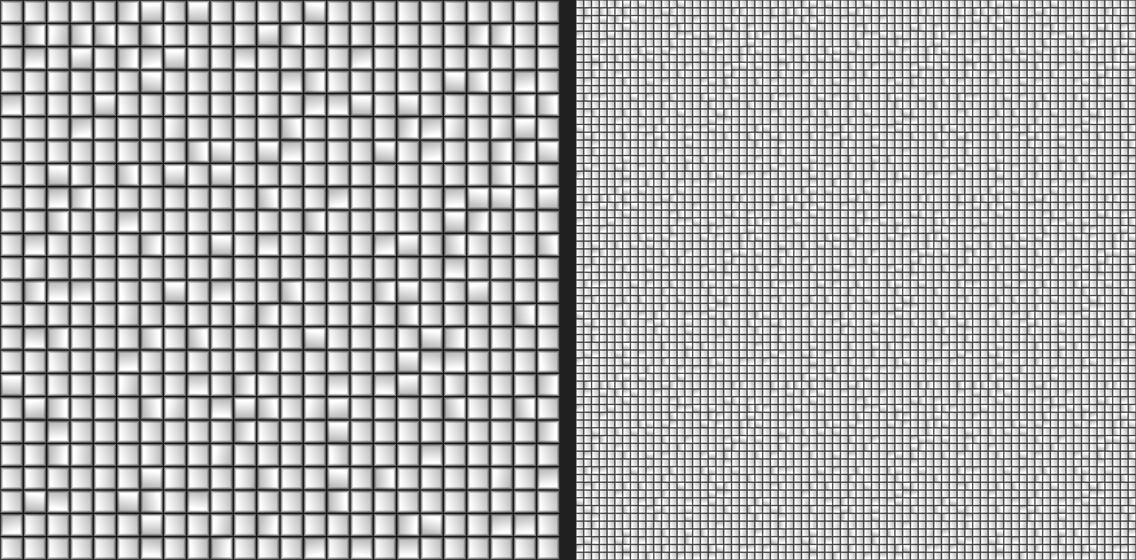
Left, the tile; right, the same tile 3 across and 3 down.
Reproduce this pattern procedurally as a WebGL 1 fragment shader.

```glsl
precision mediump float;
// A wall of small pillowed grey tiles on a square grid with dark seams.
// Each tile has a mitred bevel from its edge distance and a linear sheen;
// most tiles share one sheen direction, a hashed minority are turned.

#define TILES 24.0          // repeats across and down
#define BEVEL 0.15          // bevel width, in tile widths
#define SEAM_SHADE 0.03     // grey level at the seams
#define SHEEN_LIGHT 1.02    // bright end of the sheen
#define SHEEN_DARK 0.75     // dull end of the sheen
#define SHEEN_ANGLE 3.40    // usual direction of the bright end, radians
#define TURNED_SHARE 0.30   // share of tiles with a different sheen
#define TURNED_CONTRAST 1.2 // sheen strength on those tiles

uniform vec2 u_resolution;

float hash(vec2 p) {
  vec3 q = fract(vec3(p.xyx) * 0.1031);
  q += dot(q, q.yzx + 33.33);
  return fract((q.x + q.y) * q.z);
}

// Concave ramp from 0 at the tile edge to 1 on the flat top.
float bevel(vec2 local) {
  vec2 sides = 0.5 - abs(local);
  float t = clamp(min(sides.x, sides.y) / BEVEL, 0.0, 1.0);
  return t * (1.5 - 0.5 * t);
}

// Linear gradient over the tile, turned on randomly chosen tiles.
float sheen(vec2 local, vec2 cell) {
  float turned = step(hash(cell + 7.0), TURNED_SHARE);
  float quarter = floor(hash(cell + 41.0) * 4.0) * 1.5708;
  float wobble = (hash(cell + 83.0) - 0.5) * 0.5;
  float angle = mix(SHEEN_ANGLE, quarter + wobble, turned);
  float along = dot(local, vec2(cos(angle), sin(angle)));
  along *= mix(1.0, TURNED_CONTRAST, turned);
  return mix(SHEEN_DARK, SHEEN_LIGHT, clamp(along * 1.15 + 0.5, 0.0, 1.0));
}

void main() {
  vec2 grid = gl_FragCoord.xy / u_resolution * TILES;
  vec2 cell = mod(floor(grid), TILES);
  vec2 local = fract(grid) - 0.5;
  float shade = mix(SEAM_SHADE, sheen(local, cell), bevel(local));
  gl_FragColor = vec4(vec3(clamp(shade, 0.0, 1.0)), 1.0);
}
```
